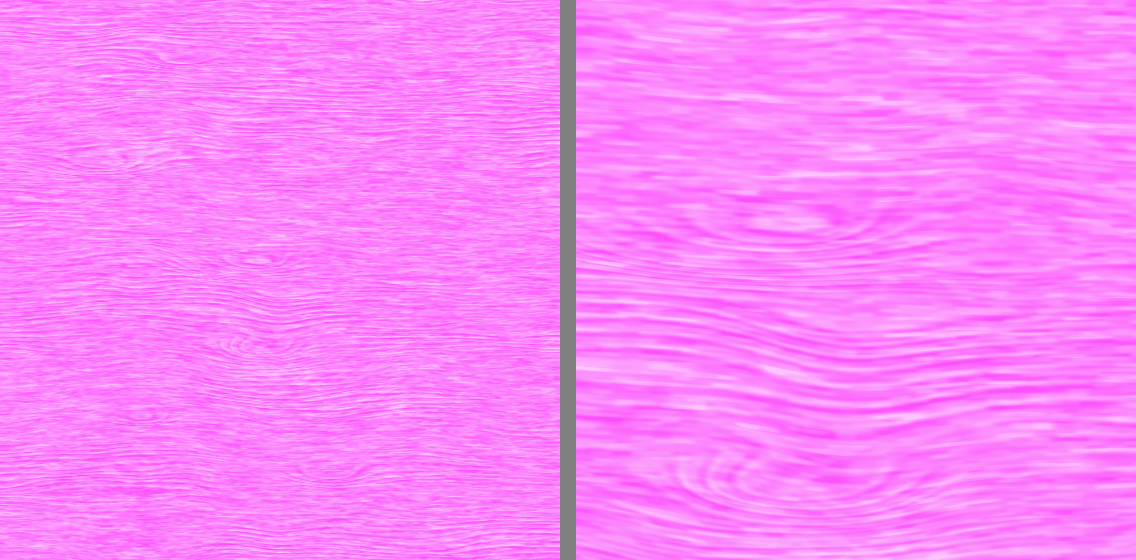
Left: the whole. Right: its middle third, enlarged.
Write a WebGL 2 fragment shader that draws this texture map.

```glsl
#version 300 es
precision highp float;

#define DEEP vec3(0.99, 0.35, 0.985)
#define PALE vec3(0.99, 0.70, 0.99)
#define KNOTS 6
#define KNOT_LIFT 0.042
#define RING_COUNT 105.0
#define RING_DEPTH 0.22
#define GRAIN 0.17
#define STREAK 0.50
#define FIBRE 0.46
#define CLOUD 0.10
#define SMEAR 0.40
#define FLECK 0.32

uniform vec2 u_resolution;
out vec4 fragColor;

float hash(vec2 p) {
    return fract(sin(dot(p, vec2(127.1, 311.7))) * 43758.5453);
}

// One row of smooth noise, shifted so cell ends never line up
float rowNoise(float x, float row) {
    x += 37.0 * hash(vec2(row, 5.3));
    float cell = floor(x);
    float t = smoothstep(0.2, 0.8, x - cell);
    return mix(hash(vec2(cell, row)), hash(vec2(cell + 1.0, row)), t);
}

float noise(vec2 p) {
    float row = floor(p.y);
    float t = smoothstep(0.15, 0.85, p.y - row);
    return mix(rowNoise(p.x, row), rowNoise(p.x, row + 1.0), t);
}

// Unsheared lattice noise for broad, soft shapes
float softNoise(vec2 p) {
    vec2 cell = floor(p);
    vec2 t = smoothstep(0.0, 1.0, p - cell);
    float low = mix(hash(cell), hash(cell + vec2(1.0, 0.0)), t.x);
    float high = mix(hash(cell + vec2(0.0, 1.0)), hash(cell + 1.0), t.x);
    return mix(low, high, t.y);
}

float fbm(vec2 p) {
    float sum = 0.0;
    float weight = 0.53;
    for (int i = 0; i < 4; i++) {
        sum += weight * softNoise(p);
        p = p * 2.03 + 17.0;
        weight *= 0.5;
    }
    return sum;
}

// Gentle waves that bend the fibres
float sway(vec2 p) {
    float broad = softNoise(p * vec2(4.0, 6.0) + 3.0) - 0.5;
    float small = softNoise(p * vec2(12.0, 20.0) + 41.0) - 0.5;
    return 0.024 * broad + 0.008 * small;
}

// Bumps in the height field close the rings into long ovals
float knotLift(vec2 p) {
    float lift = 0.0;
    for (int i = 0; i < KNOTS; i++) {
        float id = float(i);
        float size = mix(0.6, 1.1, hash(vec2(id, 2.7)));
        vec2 centre = vec2(hash(vec2(id, 9.1)),
                           (id + hash(vec2(id, 4.4))) / float(KNOTS));
        vec2 d = (p - centre) / (size * vec2(0.115, 0.029));
        lift += size * KNOT_LIFT * exp(-dot(d, d));
    }
    return lift;
}

void main() {
    vec2 p = gl_FragCoord.xy / u_resolution;
    float bent = p.y + sway(p);
    float lift = knotLift(p);
    float height = bent + lift;

    // Embossed growth rings: a crisp dark edge beside a pale one
    float wobble = 2.2 * softNoise(vec2(p.x * 8.0, height * 40.0));
    float phase = 6.2832 * (height * RING_COUNT + wobble);
    float ring = sin(phase) + 0.5 * sin(2.0 * phase);
    float band = smoothstep(0.25, 0.75, softNoise(vec2(p.x * 4.0, height * 18.0) + 8.0));
    band = max(band, 0.85 * smoothstep(0.004, 0.02, lift));
    float tone = RING_DEPTH * band * ring;

    // Long grain, shorter streaks and fine fibres
    float follow = bent + 0.15 * lift;
    tone += GRAIN * (noise(vec2(p.x * 9.0, follow * 190.0)) - 0.5);
    tone += STREAK * (noise(vec2(p.x * 26.0, follow * 290.0) + 60.0) - 0.5);
    tone += FIBRE * (noise(vec2(p.x * 85.0, bent * 430.0) + 90.0) - 0.5);

    // Faint clouds, rare worn smears and bright flecks
    float cloud = fbm(p * vec2(4.0, 15.0) + 23.0);
    tone += CLOUD * (cloud - 0.5);
    tone += SMEAR * smoothstep(0.70, 0.90, cloud) * noise(p * vec2(60.0, 140.0));
    float fleck = noise(vec2(p.x * 30.0, follow * 330.0) + 130.0);
    tone += FLECK * smoothstep(0.72, 0.95, fleck);

    float shade = clamp(0.465 + tone, -0.1, 1.2);
    fragColor = vec4(mix(DEEP, PALE, shade), 1.0);
}
```
